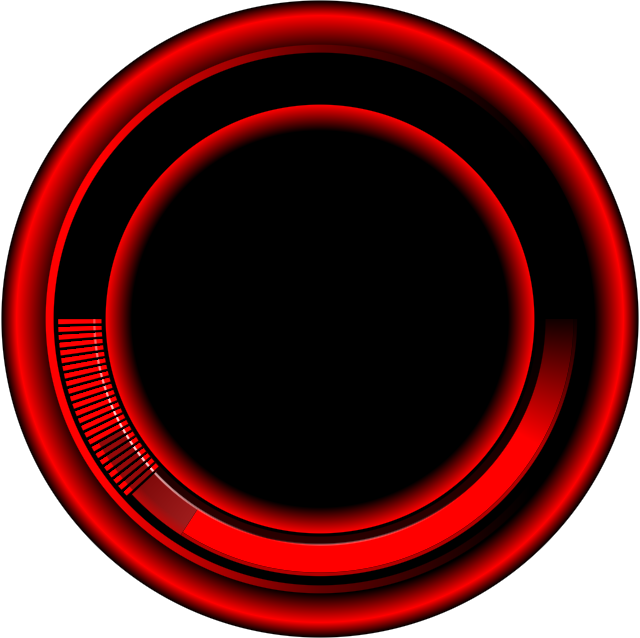
Reproduce this background procedurally as a Shadertoy shader.

```glsl
// Glossy black dial with glowing red rims, a sweeping gauge arc and a ticked scale.

// Radii, in units of the canvas height
const float R_DISC = 0.4993;
const float R_GLOW = 0.4755;      // brightest line of the outer rim
const float R_LINE_OUT = 0.4300;  // thin accent ring
const float R_LINE_IN = 0.4175;
const float R_TICK_OUT = 0.4105;
const float R_TICK_IN = 0.3425;
const float R_ARC_RIM = 0.4030;
const float R_ARC_OUT = 0.3975;
const float R_ARC_IN = 0.3535;
const float R_HUB = 0.3360;
const float R_HUB_DARK = 0.2950;

// Angles, in degrees from the left side through the bottom to the right
const float TICK_END = 43.0;
const float TICK_COUNT = 25.0;
const float TICK_FILL = 0.66;
const float SHADE_START = 29.0;
const float ARC_START = 57.2;
const float ARC_FADE = 150.0;
const float ARC_END = 182.0;

const vec3 PAPER = vec3(1.0);
const vec3 RED = vec3(1.0, 0.0, 0.0);
const vec3 SHADE = vec3(0.50, 0.04, 0.04);
const vec3 SHADE_LIGHT = vec3(0.62, 0.11, 0.11);
const vec3 SHINE = vec3(1.0, 0.80, 0.80);

float pixel;

// Smooth coverage of x above edge
float above(float edge, float x, float soft) {
    return clamp((x - edge) / soft + 0.5, 0.0, 1.0);
}

// Smooth coverage of lo < x < hi
float span(float lo, float hi, float x, float soft) {
    return clamp(above(lo, x, soft) - above(hi, x, soft), 0.0, 1.0);
}

// Linear ramp from 0 at a to 1 at b
float ramp(float a, float b, float x) {
    return clamp((x - a) / (b - a), 0.0, 1.0);
}

// Outer rim, accent ring and glowing hub
vec3 rims(vec2 p, float r) {
    float lowerRight = 0.5 + 0.5 * dot(p / max(r, 0.001), vec2(0.707, -0.707));
    float fadeEnd = mix(0.414, 0.433, lowerRight);
    float glow = min(ramp(fadeEnd, R_GLOW, r), ramp(R_DISC, R_GLOW, r));
    glow *= above(R_LINE_OUT, r, pixel);

    float sideLight = p.x < 0.0 ? mix(0.38, 1.0, ramp(0.0, -0.34, p.x))
                                : mix(0.38, 0.0, ramp(0.0, 0.33, p.x));
    glow += sideLight * span(R_LINE_IN, R_LINE_OUT, r, pixel);

    float hub = ramp(R_HUB_DARK, R_HUB, r) * above(-R_HUB, -r, pixel);
    float sill = span(R_HUB + 0.005, R_ARC_IN, r, pixel);
    sill *= 0.16 * ramp(0.0, -0.30, p.y);
    return RED * (glow + hub + sill);
}

// Solid gauge arc with a darker rim, and its shaded tail
vec3 addArc(vec3 color, float r, float angle, float soft) {
    float sweep = span(ARC_START, ARC_END, angle, soft);
    float light = ramp(ARC_END, ARC_FADE, angle);
    float body = span(R_ARC_IN, R_ARC_OUT, r, pixel);
    float rim = span(R_ARC_OUT, R_ARC_RIM, r, pixel);
    color = mix(color, RED * light, body * sweep);
    color = mix(color, RED * 0.70 * light, rim * sweep);

    float tail = span(TICK_END, ARC_START, angle, soft);
    vec3 tailColor = mix(SHADE, SHADE_LIGHT, ramp(TICK_END, ARC_START, angle));
    tailColor = mix(tailColor, vec3(0.75, 0.03, 0.03), ramp(0.385, R_ARC_RIM, r));
    return mix(color, tailColor, tail * span(R_ARC_IN, R_ARC_RIM, r, pixel));
}

// Repeated radial ticks; the last ones lie under the shade
vec3 addTicks(vec3 color, float r, float angle, float soft) {
    float pitch = TICK_END / TICK_COUNT;
    float cell = fract(angle / pitch);
    float tick = span(0.0, TICK_FILL, cell, soft / pitch);
    tick *= span(0.0, TICK_END, angle, soft) * span(R_TICK_IN, R_TICK_OUT, r, pixel);
    float shaded = above(SHADE_START, angle, soft) * span(R_ARC_IN, R_ARC_OUT, r, pixel);
    color = mix(color, mix(RED, SHADE, 0.85 * shaded), tick);

    // Dashed highlight over the ticks, turning into a line along the arc
    float shine = span(R_ARC_IN - 0.0015, R_ARC_IN + 0.0020, r, pixel);
    float dashes = tick * mix(0.35, 1.0, ramp(0.0, 25.0, angle));
    float line = above(TICK_END, angle, soft) * 0.75 * ramp(78.0, 46.0, angle);
    float hairline = 0.35 * ramp(75.0, 90.0, angle) * ramp(130.0, 105.0, angle);
    return mix(color, SHINE, shine * max(dashes, max(line, hairline)));
}

void mainImage(out vec4 fragColor, in vec2 fragCoord) {
    pixel = 1.2 / iResolution.y;
    vec2 p = (fragCoord - 0.5 * iResolution.xy) / iResolution.y;
    float r = length(p);
    float angle = degrees(atan(-p.y, -p.x));
    float soft = degrees(pixel / max(r, 0.01));

    vec3 color = rims(p, r);
    color = addArc(color, r, angle, soft);
    color = addTicks(color, r, angle, soft);
    color = mix(color, PAPER, above(R_DISC, r, pixel));
    fragColor = vec4(color, 1.0);
}
```
